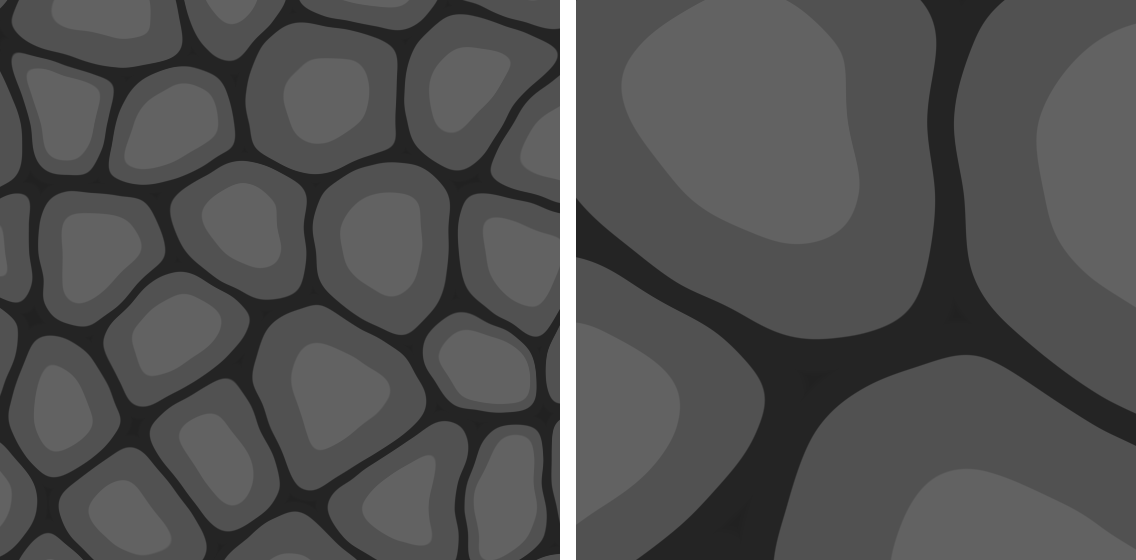
Left, the full canvas; right, a detail of the centre.
Give the GLSL for this texture, as a WebGL 2 fragment shader.

```glsl
#version 300 es
precision highp float;
// Rounded grey cobblestones with flat raised tops, set in dark mortar.

uniform vec2 u_resolution;
out vec4 fragColor;

const float CELLS = 4.36;        // stones per canvas height
const float JITTER = 0.68;       // scatter of the stone centres
const float SIZE_SPREAD = 0.16;  // difference between large and small stones
const float GAP = 0.033;         // half width of the mortar, in cells
const float ROUNDING = 0.074;    // softness of the stone corners
const float TOP_LEVEL = 0.57;    // height at which the flat top begins
const float TOP_WOBBLE = 0.06;   // unevenness of the flat top outline
const float BEND = 0.11;         // broad bending of the outlines
const float ROUGHNESS = 0.016;   // fine unevenness of the outlines

const vec3 MORTAR_DEEP = vec3(0.130);
const vec3 MORTAR = vec3(0.143);
const vec3 STONE_RIM = vec3(0.318);
const vec3 STONE_TOP = vec3(0.384);

float hash(vec2 p) {
    return fract(sin(dot(p, vec2(127.1, 311.7))) * 43758.5453);
}

vec2 hash2(vec2 p) {
    return vec2(hash(p), hash(p + vec2(37.3, 17.9)));
}

float noise(vec2 p) {
    vec2 i = floor(p);
    vec2 f = fract(p);
    f = f * f * (3.0 - 2.0 * f);
    float low = mix(hash(i), hash(i + vec2(1.0, 0.0)), f.x);
    float high = mix(hash(i + vec2(0.0, 1.0)), hash(i + vec2(1.0)), f.x);
    return mix(low, high, f.y);
}

vec2 warp(vec2 p, float amount) {
    return amount * (2.0 * vec2(noise(p), noise(p + vec2(19.4, 53.1))) - 1.0);
}

// Centre of a stone; odd rows are shifted by half a cell.
vec2 stoneCentre(vec2 cell) {
    float shift = 0.5 * mod(cell.y, 2.0);
    return cell + 0.5 + vec2(shift, 0.0) + JITTER * (hash2(cell) - 0.5);
}

float stoneWeight(vec2 cell) {
    return SIZE_SPREAD * hash(cell + vec2(71.7, 9.2));
}

// Cell of the stone that owns point p in the weighted Voronoi diagram.
vec2 owningCell(vec2 p) {
    vec2 base = floor(p);
    vec2 owner = base;
    float best = 1e5;
    for (int y = -2; y <= 2; y++) {
        for (int x = -2; x <= 2; x++) {
            vec2 cell = base + vec2(x, y);
            vec2 away = p - stoneCentre(cell);
            float power = dot(away, away) - stoneWeight(cell);
            if (power < best) {
                best = power;
                owner = cell;
            }
        }
    }
    return owner;
}

// Rounded depth inside the stone: x at point p, y at the stone centre.
vec2 stoneDepth(vec2 p, vec2 owner) {
    vec2 centre = stoneCentre(owner);
    float weight = stoneWeight(owner);
    vec2 sum = vec2(0.0);
    for (int y = -2; y <= 2; y++) {
        for (int x = -2; x <= 2; x++) {
            if (x == 0 && y == 0) continue;
            vec2 cell = owner + vec2(x, y);
            vec2 toOther = stoneCentre(cell) - centre;
            float span = length(toOther);
            float border = 0.5 * (span + (weight - stoneWeight(cell)) / span);
            float along = dot(p - centre, toOther) / span;
            sum += exp(-vec2(border - along, border) / ROUNDING);
        }
    }
    return -ROUNDING * log(sum) - GAP;
}

void main() {
    float scale = CELLS / min(u_resolution.x, u_resolution.y);
    vec2 p = gl_FragCoord.xy * scale + vec2(3.0, 5.0);
    float blur = 0.7 * scale;

    // Uneven outlines
    vec2 q = p + warp(p * 1.3, BEND) + warp(p * 5.0, ROUGHNESS);
    vec2 depth = stoneDepth(q, owningCell(q));

    // Flat top, scaled to the size of its stone
    float topEdge = TOP_LEVEL * max(depth.y, 0.1);
    topEdge += TOP_WOBBLE * (noise(p * 3.1 + 8.0) - 0.5);

    // Layers from the mortar upwards
    vec3 colour = mix(MORTAR_DEEP, MORTAR, smoothstep(-0.085, -0.06, depth.x));
    colour = mix(colour, STONE_RIM, smoothstep(-blur, blur, depth.x));
    colour = mix(colour, STONE_TOP, smoothstep(-blur, blur, depth.x - topEdge));
    fragColor = vec4(colour, 1.0);
}
```
